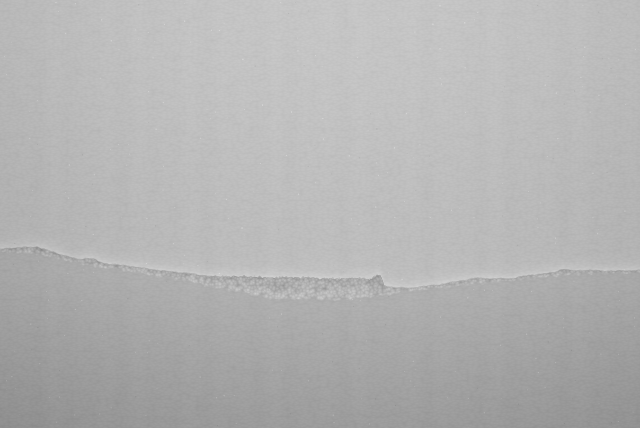
Give the GLSL for this texture, as a WebGL 1 fragment shader.

```glsl
precision highp float;
uniform vec2 u_resolution;

const float ASPECT = 1.5;
const float UPPER_TOP = 0.772;      // upper sheet, at the top border
const float UPPER_LOW = 0.733;      // upper sheet, near the tear
const float LOWER_HIGH = 0.700;     // lower sheet, near the tear
const float LOWER_BASE = 0.608;     // lower sheet, at the bottom border
const float FIBRE_TONE = 0.685;
const float VIGNETTE = 0.048;
const float HALO = 0.070;
const float HALO_WIDTH = 0.011;
const float GRAIN = 0.030;
const vec2 GRAIN_SCALE = vec2(95.0, 190.0);
const float SPECK_SCALE = 48.0;

vec2 hash2(vec2 p) {
  return fract(sin(vec2(dot(p, vec2(127.1, 311.7)), dot(p, vec2(269.5, 183.3)))) * 4375.85);
}

// Distance to the nearest scattered point
float cellular(vec2 p) {
  vec2 cell = floor(p);
  vec2 f = p - cell;
  float nearest = 2.0;
  for (int j = -1; j <= 1; j++) {
    for (int i = -1; i <= 1; i++) {
      vec2 o = vec2(float(i), float(j));
      vec2 d = o + hash2(cell + o) - f;
      nearest = min(nearest, dot(d, d));
    }
  }
  return sqrt(nearest);
}

float ramp(float a, float b, float x) {
  return clamp((x - a) / (b - a), 0.0, 1.0);
}

float bump(float x, float centre, float width) {
  float t = (x - centre) / width;
  return exp(-t * t);
}

float ripple(float x) {
  return sin(x * 47.0) + 0.7 * sin(x * 113.0 + 1.3) + 0.5 * sin(x * 271.0 + 4.0);
}

// Upper rim of the torn fibres
float rimHeight(float x) {
  float y = 0.418 + 0.006 * ramp(0.0, 0.088, x) - 0.031 * ramp(0.088, 0.18, x);
  y -= 0.038 * ramp(0.18, 0.49, x) + 0.007 * ramp(0.49, 0.86, x);
  y -= 0.016 * ramp(0.893, 0.901, x) + 0.006 * ramp(0.901, 0.96, x);
  y += 0.024 * ramp(0.96, 1.12, x) + 0.018 * ramp(1.2, 1.32, x);
  y += 0.008 * bump(x, 0.212, 0.022) + 0.009 * bump(x, 0.886, 0.012);
  return y + 0.004 * bump(x, 1.318, 0.012);
}

// Lower limit of the torn fibres
float footHeight(float x) {
  float y = 0.410 - 0.002 * ramp(0.0, 0.088, x) - 0.025 * ramp(0.088, 0.195, x);
  y -= 0.031 * ramp(0.195, 0.39, x) + 0.051 * ramp(0.39, 0.65, x);
  y += 0.019 * ramp(0.82, 0.957, x) + 0.022 * ramp(0.957, 1.17, x);
  return y + 0.017 * ramp(1.17, 1.328, x) + 0.004 * ramp(1.328, 1.5, x);
}

// Sparse dots: pale ones, with a few dark ones
float specks(vec2 p, float soft) {
  vec2 q = p * SPECK_SCALE;
  vec2 id = floor(q);
  vec2 seed = hash2(id + 17.0);
  vec2 centre = 0.2 + 0.6 * hash2(id + 53.0);
  float radius = 0.0005 + 0.0012 * seed.y;
  float d = length(q - id - centre) / SPECK_SCALE;
  float dot1 = 1.0 - smoothstep(radius - soft, radius + soft, d);
  return dot1 * (0.07 * step(0.91, seed.x) - 0.05 * step(seed.x, 0.03));
}

void main() {
  vec2 uv = gl_FragCoord.xy / u_resolution;
  vec2 p = vec2(uv.x * ASPECT, uv.y);
  float px = 1.0 / u_resolution.y;

  // Tear outline, rougher along the wide middle part
  float wide = smoothstep(0.42, 0.58, p.x) * (1.0 - smoothstep(0.885, 0.91, p.x));
  float coarse = cellular(p * 62.0);
  float fine = cellular(p * 135.0 + 9.0);
  float rim = rimHeight(p.x) + 0.0008 * ripple(p.x)
            + (0.0025 + 0.0035 * wide) * (0.5 - fine);
  float foot = footHeight(p.x) + 0.0007 * ripple(p.x + 2.0) + 0.007 * (coarse - 0.45);
  foot = min(foot, rim - 0.003);
  float above = p.y - rim;

  // Sheets
  float upper = mix(UPPER_LOW, UPPER_TOP, smoothstep(0.32, 1.0, p.y));
  float gap = max(p.y - rimHeight(p.x), 0.0);
  upper += HALO * exp(-gap / HALO_WIDTH) + 0.012 * exp(-gap / 0.05);
  float lower = mix(LOWER_BASE, LOWER_HIGH, ramp(0.0, 0.36, p.y));
  lower -= 0.025 * exp(-max(foot - p.y, 0.0) / 0.004);

  // Fibres: lit clumps, small pits and a shaded rim
  float depth = clamp((rim - p.y) / max(rim - foot, 0.003), 0.0, 1.0);
  float fibre = FIBRE_TONE + 0.045 * depth - 0.025 * wide * (1.0 - depth);
  fibre += 0.09 * (0.45 - coarse) + 0.11 * (0.45 - fine);
  fibre -= 0.065 * exp(-max(rim - p.y, 0.0) / 0.003);
  fibre -= 0.05 * wide * bump(p.x, 0.65, 0.035) * bump(p.y, 0.333, 0.008);
  fibre -= 0.04 * bump(p.x, 0.884, 0.014) * step(above, 0.0);

  float tone = mix(lower, fibre, smoothstep(-0.0015 - px, 0.0015 + px, p.y - foot));
  tone = mix(tone, upper, smoothstep(-px, px, above));

  // Side falloff, paper grain and faint vertical bands
  float side = 2.0 * uv.x - 1.06;
  tone -= VIGNETTE * side * side;
  tone += GRAIN * (0.45 - cellular(p * GRAIN_SCALE));
  tone += 0.012 * (0.45 - cellular(p * vec2(22.0, 60.0) + 31.0));
  tone += 0.002 * (sin(p.x * 61.0) + sin(p.x * 97.0 + 2.0));
  tone += specks(p, 0.5 * px) * smoothstep(0.0, 0.02, abs(above + 0.01));
  gl_FragColor = vec4(vec3(tone), 1.0);
}
```
